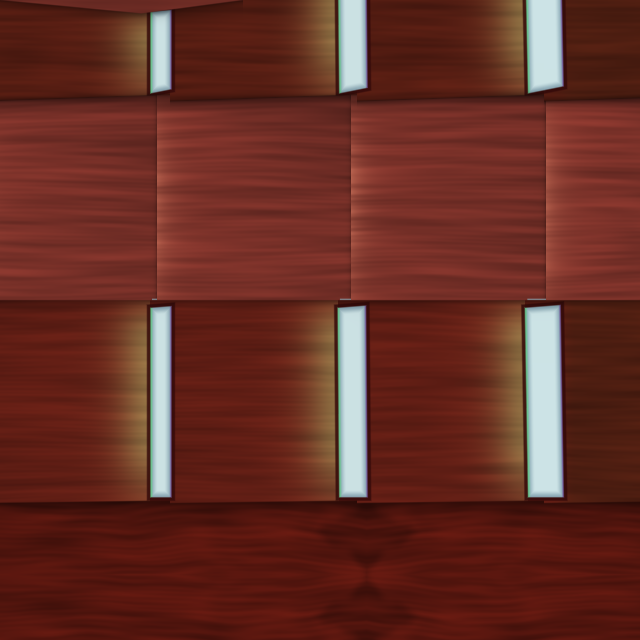
Write a WebGL 1 fragment shader that draws this pattern.

```glsl
precision highp float;
// Walnut-red wall panels in staggered rows, with upright glowing lamps in the gaps.
// Rows are shaded from panel-local gradients; the grain is stretched, warped gradient
// noise, mirrored about a seam in the bottom board; lamps come from one loop per row.

uniform vec2 u_resolution;

// Heights of the row joints, and panel layout.
const float BOARD_TOP = 0.214;
const float LOWER_TOP = 0.531;
const float MIDDLE_TOP = 0.842;
const float PANEL_START = 0.245;
const float PANEL_PITCH = 0.304;
const vec2 SEAM = vec2(0.573, 0.102);

// Lamp layout: widths grow towards the right.
const float LAMP_START = 0.235;
const float LAMP_PITCH = 0.2925;
const float LAMP_WIDTH = 0.033;
const float LAMP_GROWTH = 0.0115;
const float GLOW_REACH = 0.048;

const vec3 BOARD_RED = vec3(0.335, 0.085, 0.055);
const vec3 LOWER_RED = vec3(0.365, 0.110, 0.075);
const vec3 MIDDLE_RED = vec3(0.475, 0.190, 0.158);
const vec3 UPPER_BROWN = vec3(0.315, 0.105, 0.065);
const vec3 SHADE_BROWN = vec3(0.30, 0.115, 0.065);
const vec3 SHEEN = vec3(0.76, 0.43, 0.34);
const vec3 WARM = vec3(0.50, 0.20, 0.14);
const vec3 GLOW = vec3(0.60, 0.53, 0.31);
const vec3 LAMP_CORE = vec3(0.80, 0.89, 0.90);
const vec3 LAMP_RIM = vec3(0.54, 0.66, 0.71);
const vec3 FRAME = vec3(0.20, 0.035, 0.035);

float pixel;

// Smooth step from 0 to 1 across an edge, never sharper than a pixel.
float edge(float d) {
  float w = max(pixel, 0.0015);
  return smoothstep(-w, w, d);
}

// Falls from 1 at distance zero; stays at 1 for negative distances.
float falloff(float d, float reach) {
  return exp(-max(d, 0.0) / reach);
}

vec2 gradientAt(vec2 cell) {
  float a = 6.2832 * fract(sin(dot(cell, vec2(127.1, 311.7))) * 43758.5);
  return vec2(cos(a), sin(a));
}

float noise(vec2 p) {
  vec2 i = floor(p), f = fract(p);
  vec2 u = f * f * f * (f * (f * 6.0 - 15.0) + 10.0);
  vec2 e = vec2(1.0, 0.0);
  float a = dot(gradientAt(i), f);
  float b = dot(gradientAt(i + e.xy), f - e.xy);
  float c = dot(gradientAt(i + e.yx), f - e.yx);
  float d = dot(gradientAt(i + e.xx), f - e.xx);
  return mix(mix(a, b, u.x), mix(c, d, u.x), u.y);
}

// Horizontal wood grain, about -1 to 1: fibres, streaks and growth-ring contours.
float grain(vec2 p, float seed) {
  p += seed * vec2(3.17, 5.71);
  p.y += 0.012 * noise(p * vec2(3.0, 6.0));
  float fibres = noise(p * vec2(7.0, 170.0));
  float streaks = noise(p * vec2(2.6, 62.0));
  float broad = noise(p * vec2(1.8, 15.0));
  float rings = sin(22.0 * noise(p * vec2(2.0, 6.0)) + 60.0 * p.y);
  return 0.42 * fibres + 0.50 * streaks + 0.28 * broad + 0.07 * rings;
}

// Bottom board: mirrored figure with a dark knot above and below the seam.
vec3 board(vec2 p) {
  vec2 m = abs(p - SEAM) + vec2(0.0, 0.006 * noise(p * 12.0));
  float flare = exp(-m.x * 5.0);
  vec2 q = vec2(m.x, m.y - 0.22 * m.x * flare);
  float figure = grain(q * vec2(1.2, 0.85), 2.0);
  figure += 0.15 * flare * sin(90.0 * (m.y - 0.35 * m.x) + 9.0 * noise(m * vec2(9.0, 14.0)));
  float knot = m.x * 0.9 + abs(m.y - 0.066) + 0.03 * noise(m * 24.0);
  vec3 c = BOARD_RED * (1.0 + 0.50 * figure);
  c *= 1.0 - 0.22 * (1.0 - smoothstep(0.045, 0.080, knot));
  return c * (1.0 - 0.45 * falloff(BOARD_TOP - p.y, 0.012));
}

// Middle row: each panel catches light along its left edge.
vec3 middlePanels(vec2 p) {
  float u = (p.x - PANEL_START) / PANEL_PITCH;
  float id = floor(u);
  u = fract(u);
  float g = grain(p, id + 8.0);
  vec3 c = MIDDLE_RED * (1.03 - 0.10 * u + 0.36 * g);
  float height = smoothstep(LOWER_TOP - 0.08, 0.69, p.y) * (1.0 - smoothstep(0.70, 0.86, p.y));
  float sheen = (0.12 + 0.48 * height) * exp(-u * 15.0) * (1.0 + 0.9 * g);
  c = mix(c, SHEEN, clamp(sheen, 0.0, 1.0));
  c *= 1.0 - 0.25 * exp(-(1.0 - u) * 110.0);
  c *= 1.0 - 0.30 * falloff(MIDDLE_TOP - p.y, 0.010);
  // Thin bright slivers on the lower joint, just before each panel edge.
  float sliver = edge(u - 0.94 + 0.035 * id) * edge(0.0012 - abs(p.y - LOWER_TOP - 0.001));
  return mix(c, LAMP_RIM, 0.75 * sliver);
}

// Lamp row: wood, warm spill to the left of each lamp, then the lamp itself.
vec3 lampRow(vec2 p, vec3 wood, float bottom, float top, float slant, float seed) {
  float id = floor((p.x - LAMP_START) / LAMP_PITCH);
  float g = grain(p, seed + id);
  vec3 c = mix(wood, SHADE_BROWN, smoothstep(0.86, 0.90, p.x)) * (1.0 + 0.38 * g);
  float fade = smoothstep(bottom - 0.02, bottom + 0.09, p.y) * (1.0 - smoothstep(top - 0.05, top + 0.02, p.y));
  for (int k = 0; k < 3; k++) {
    float i = float(k);
    float width = LAMP_WIDTH + LAMP_GROWTH * i;
    float lean = 0.0025 * i * (top - p.y) / (top - bottom);
    float x = p.x - LAMP_START - LAMP_PITCH * i - lean;
    float side = max(-x, x - width);
    float end = max(bottom + slant * x - p.y, p.y - top - 0.08 * x);
    float left = step(x, 0.0);
    c = mix(c, WARM * (1.0 + 0.3 * g), 0.45 * left * falloff(-x, 0.075));
    float spill = left * exp(-pow(max(-x, 0.0) / GLOW_REACH, 1.8));
    c = mix(c, GLOW * (1.0 + 0.2 * g), spill * (0.20 + 0.55 * fade));
    c = mix(c, FRAME, 0.85 * edge(0.0055 - max(side, end)));
    float inside = min(min(x, width - x), -end);
    vec3 light = mix(LAMP_RIM, LAMP_CORE, smoothstep(0.0, 0.012, inside));
    light = mix(light, vec3(0.36, 0.82, 0.50), 0.7 * (1.0 - smoothstep(0.001, 0.005, x)));
    light = mix(light, vec3(0.42, 0.22, 0.58), 0.7 * (1.0 - smoothstep(0.0, 0.004, width - x)));
    c = mix(c, light, edge(-max(side, end)));
  }
  return c;
}

void main() {
  vec2 p = gl_FragCoord.xy / u_resolution;
  pixel = 1.0 / min(u_resolution.x, u_resolution.y);

  vec3 lower = lampRow(p, LOWER_RED, 0.223, 0.519, 0.0, 21.0);
  lower *= 1.0 - 0.40 * falloff(LOWER_TOP - p.y, 0.006);
  float rise = 0.010 * fract((p.x - LAMP_START - 0.03) / LAMP_PITCH);
  float upperJoint = MIDDLE_TOP + rise;
  vec3 upper = lampRow(p, UPPER_BROWN, 0.854, mix(0.982, 1.1, step(0.4, p.x)), 0.2, 35.0);

  vec3 c = mix(board(p), lower, edge(p.y - BOARD_TOP - 0.4 * rise));
  c = mix(c, middlePanels(p), edge(p.y - LOWER_TOP));
  c = mix(c, upper, edge(p.y - upperJoint));
  c *= 1.0 - 0.40 * falloff(abs(p.y - upperJoint), 0.003);

  // Wedge of a higher panel hanging into the upper left corner.
  float hang = 0.021 * min(p.x / 0.221, (0.38 - p.x) / 0.159);
  float wedge = p.y - 1.0 + hang;
  c *= 1.0 - 0.45 * falloff(abs(wedge), 0.006) * step(p.x, 0.38);
  c = mix(c, MIDDLE_RED * (0.85 + 0.3 * grain(p, 50.0)), edge(wedge) * step(p.x, 0.38));
  gl_FragColor = vec4(clamp(c, 0.0, 1.0), 1.0);
}
```
